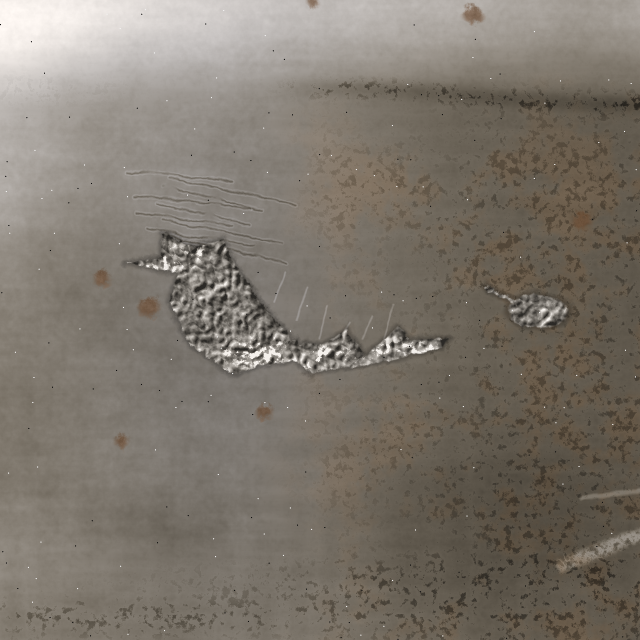
Reproduce this texture procedurally as a Shadertoy shader.

```glsl
// Worn, stained metal sheet with a torn, crumpled gash and speckled corrosion.
const vec2 GASH[22] = vec2[22](
  vec2(.195, .592), vec2(.25, .6), vec2(.252, .637), vec2(.305, .613), vec2(.347, .625), vec2(.372, .575),
  vec2(.42, .512), vec2(.467, .463), vec2(.505, .462), vec2(.546, .488), vec2(.57, .443),
  vec2(.624, .49), vec2(.642, .468), vec2(.703, .474), vec2(.688, .455), vec2(.61, .437),
  vec2(.485, .418), vec2(.455, .437), vec2(.363, .415), vec2(.292, .468), vec2(.264, .53), vec2(.282, .572));

vec2 hash2(vec2 p) {
  return fract(sin(vec2(dot(p, vec2(127.1, 311.7)), dot(p, vec2(269.5, 183.3)))) * 43758.5);
}

float gradientNoise(vec2 p) {
  vec2 i = floor(p), f = fract(p), e = vec2(0, 1);
  vec2 u = f * f * (3. - 2. * f);
  float a = dot(hash2(i) * 2. - 1., f);
  float b = dot(hash2(i + e.yx) * 2. - 1., f - e.yx);
  float c = dot(hash2(i + e) * 2. - 1., f - e);
  float d = dot(hash2(i + 1.) * 2. - 1., f - 1.);
  return mix(mix(a, b, u.x), mix(c, d, u.x), u.y);
}

float fbm(vec2 p) {
  float sum = 0., amp = .6;
  for (int i = 0; i < 5; i++) {
    sum += amp * gradientNoise(p);
    p = mat2(1.6, 1.2, -1.2, 1.6) * p + 7.3;
    amp *= .55;
  }
  return sum;
}

float crumple(vec2 p) {
  return abs(fbm(p * 17.)) + .45 * abs(gradientNoise(p * 75.));
}

float segment(vec2 p, vec2 a, vec2 b) {
  vec2 d = b - a;
  return length(p - a - d * clamp(dot(p - a, d) / dot(d, d), 0., 1.));
}

float glow(vec2 p, vec2 center, vec2 size) {
  vec2 q = (p - center) / size;
  return exp(-dot(q, q));
}

// Signed distance to the torn outline, negative inside
float gash(vec2 p) {
  float d = 1., side = 1.;
  for (int i = 0, j = 21; i < 22; j = i, i++) {
    vec2 a = GASH[i], b = GASH[j];
    d = min(d, segment(p, a, b));
    if ((a.y > p.y) != (b.y > p.y) && p.x < a.x + (b.x - a.x) * (p.y - a.y) / (b.y - a.y)) side = -side;
  }
  return d * side;
}

void mainImage(out vec4 fragColor, in vec2 fragCoord) {
  vec2 uv = fragCoord / iResolution.xy;
  float px = 1. / iResolution.y;
  float cloud = fbm(uv * 5.), mottle = fbm(uv * 22. + 4.), grain = fbm(uv * 95.);

  // Broad light across the sheet
  float light = .5 - .1 * smoothstep(.42, .95, uv.x) + .25 * smoothstep(.8, 1., uv.y);
  light += .2 * glow(uv, vec2(.04, .96), vec2(.3, .11)) + .17 * glow(uv, vec2(-.03, .77), vec2(.13, .2));
  light += .07 * glow(uv, vec2(.2, .77), vec2(.28, .12)) + .06 * glow(uv, vec2(0, .1), vec2(.2, .1));
  light -= .07 * glow(uv, vec2(.75, .2), vec2(.27, .13)) + .05 * glow(uv, vec2(.25, .18), vec2(.12, .05));
  light += .07 * cloud + .05 * mottle + .05 * grain;
  light += .045 * fbm(uv * vec2(5, 45)) + .04 * fbm(uv * vec2(28, 3) + 9.) * (1. - uv.y);

  // Corrosion: stained right side, upper streak and lower edge
  float streak = smoothstep(.38, .55, uv.x) * exp(-pow((uv.y - .862 + .025 * smoothstep(.5, 1., uv.x)) / .015, 2.));
  float edge = glow(uv, vec2(.2, .035), vec2(.5, .03)) + .7 * glow(uv, vec2(.65, .09), vec2(.4, .035));
  float stain = smoothstep(.4, .8, uv.x + cloud * .35) * smoothstep(.95, .7, uv.y);
  float wear = min(.7 * stain + streak + edge + .3 * glow(uv, vec2(.05, .86), vec2(.18, .03)), 1.);
  light -= wear * (.18 * smoothstep(.02, .28, grain + .5 * mottle + .12 * cloud) + .015) + .08 * streak;

  // Pale scrapes at the lower right
  float scrape = segment(uv + mottle * .018, vec2(.88, .118), vec2(1.02, .17));
  light += .23 * smoothstep(.016, .004, scrape) * smoothstep(-.3, .1, grain);
  light += .15 * smoothstep(.006, .001, segment(uv + mottle * .01, vec2(.91, .222), vec2(1.02, .235)));

  // Curved scratches above the gash, then nicks along its edge
  for (int i = 0; i < 9; i++) {
    vec2 h = hash2(vec2(i, 3)), a = vec2(.19 + .1 * h.x, .735 - .013 * float(i));
    vec2 q = uv + vec2(0, .12 * (uv.x - .3) * (uv.x - .4) + .012 * mottle);
    float d = segment(q, a, a + vec2(.1 + .1 * h.y, -.015 - .035 * h.x));
    light += smoothstep(-.2, .15, mottle + .15 * h.y)
      * (.08 * smoothstep(.003, 0., abs(d - .002)) - .15 * smoothstep(.002 + px, 0., d));
  }
  for (float i = 0.; i < 6.; i++) {
    vec2 a = vec2(.43 + .034 * i, .53 - .06 * smoothstep(0., 2., i));
    vec2 b = a + vec2(.015, .02 + .035 * hash2(vec2(i, 8)).y);
    light += .11 * smoothstep(.002 + px * .5, 0., segment(uv + mottle * .008, a, b));
  }

  // Metal tint
  vec3 color = light * mix(vec3(1, .92, .79), vec3(1, .975, .955), smoothstep(.28, .8, light));
  color *= mix(vec3(1), vec3(.98, 1, 1.05), glow(uv, vec2(.35, .45), vec2(.22, .4)));
  color *= mix(vec3(1), vec3(1.04, .97, .9), stain * smoothstep(-.1, .3, cloud + mottle));

  // Rust spots: position and radius
  const vec3 RUST[7] = vec3[7](vec3(.738, .977, .013), vec3(.235, .52, .015), vec3(.19, .31, .01),
    vec3(.414, .356, .01), vec3(.163, .565, .011), vec3(.908, .655, .013), vec3(.488, .997, .008));
  for (int i = 0; i < 7; i++) {
    float d = length(uv - RUST[i].xy + .018 * vec2(mottle, grain)) - RUST[i].z;
    color = mix(color, vec3(.42, .29, .19) + .2 * grain, .65 * smoothstep(.006, -.006, d));
  }

  // Torn gash and the small blister to its right
  vec2 torn = uv + .014 * vec2(mottle, fbm(uv * 26. + 15.)) + .006 * grain;
  float d = gash(torn);
  float blister = .026 * length((torn - vec2(.84, .514)) / vec2(.047, .026)) - .026;
  float hole = min(d, min(blister, segment(torn, vec2(.76, .55), vec2(.81, .525)) - .003));
  float slope = crumple(uv) - crumple(uv + vec2(-.004, .005));
  float glint = smoothstep(.035, 0., segment(uv, vec2(.37, .45), vec2(.49, .443)))
    + .65 * smoothstep(.025, 0., segment(uv, vec2(.5, .44), vec2(.68, .466)))
    + .8 * smoothstep(.028, 0., segment(uv, vec2(.2, .59), vec2(.31, .6)));
  float foil = .47 + 1.9 * slope + .1 * mottle + .2 * grain;
  foil += glint * (.07 + .55 * smoothstep(.02, .3, mottle + grain + slope));
  foil -= .2 * smoothstep(-.004, .012, gash(torn + vec2(.009, .007))) * smoothstep(.015, -.005, d);
  foil += .14 * smoothstep(0., .01, gash(torn - vec2(.002, .01))) * smoothstep(.01, -.005, d);
  foil = clamp(foil, .17, .96);
  color *= 1. - .25 * smoothstep(.009, 0., hole);
  color = mix(color, foil * mix(vec3(1, .94, .85), vec3(1, .985, .97), foil), smoothstep(.002, -.002, hole));

  // Scattered pale and dark pinpoints
  for (float i = 0.; i < 2.; i++) {
    vec2 cell = uv * 28. + 9.4 * i, id = floor(cell);
    float r = length(fract(cell) - .15 - .7 * hash2(id + 40.)) / 28.;
    float pin = smoothstep(.0009 + px * .5, .0009 - px * .5, r) * step(.87, hash2(id + 90.).x);
    color = mix(color, vec3(.95 - .89 * i), pin);
  }
  fragColor = vec4(clamp(color, 0., 1.), 1);
}
```
